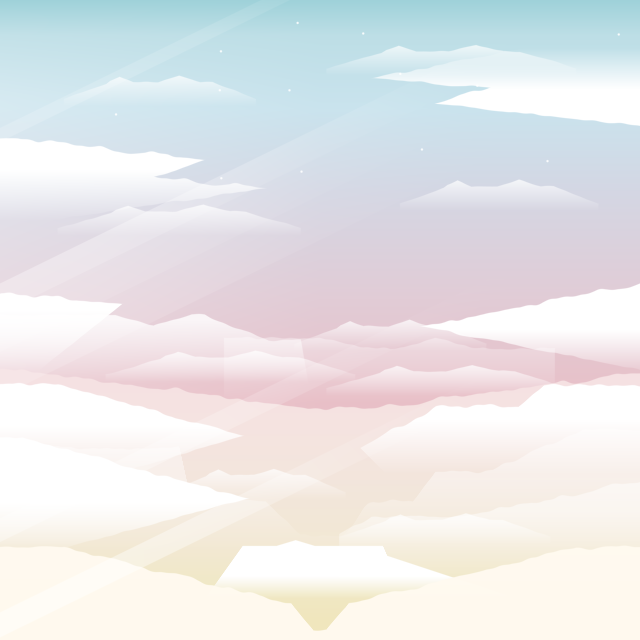
Give the GLSL for this background, as a Shadertoy shader.

```glsl
const vec3 CLOUD = vec3(1.0);
const vec3 CREAM = vec3(1.0, 0.98, 0.94);
const float JAG_SIZE = 0.011;
const float JAG_RATE = 19.0;
const float RAY_SLOPE = 0.49;
const float STAR_CELLS = 10.0;
const float STAR_RADIUS = 0.0017;
const float WISP_HEIGHT = 0.037;

// Colour stops: rgb and height, from the top down
const vec4 SKY[6] = vec4[6](
    vec4(0.62, 0.82, 0.85, 1.0), vec4(0.74, 0.87, 0.90, 0.945),
    vec4(0.79, 0.89, 0.93, 0.83), vec4(0.83, 0.84, 0.89, 0.70),
    vec4(0.88, 0.80, 0.84, 0.54), vec4(0.91, 0.75, 0.78, 0.375));
const vec4 VALLEY[6] = vec4[6](
    vec4(0.96, 0.88, 0.89, 0.42), vec4(0.96, 0.89, 0.88, 0.34),
    vec4(0.95, 0.90, 0.86, 0.24), vec4(0.95, 0.91, 0.83, 0.15),
    vec4(0.94, 0.91, 0.77, 0.08), vec4(0.94, 0.90, 0.74, 0.03));

// Thin clouds: centre x, crest height, half width
const vec3 WISPS[9] = vec3[9](
    vec3(0.25, 0.882, 0.15), vec3(0.705, 0.93, 0.195), vec3(0.78, 0.719, 0.155),
    vec3(0.28, 0.68, 0.19), vec3(0.61, 0.50, 0.15), vec3(0.36, 0.452, 0.195),
    vec3(0.70, 0.43, 0.19), vec3(0.40, 0.268, 0.14), vec3(0.695, 0.198, 0.165));

// Light shafts: upper and lower height at the left side, strength
const vec3 RAYS[6] = vec3[6](
    vec3(0.80, 0.778, 0.16), vec3(0.557, 0.51, 0.34), vec3(0.51, 0.45, 0.22),
    vec3(0.45, 0.38, 0.14), vec3(0.19, 0.153, 0.30), vec3(0.043, 0.004, 0.45));

float ramp(float a, float b, float x) { return clamp((x - a) / (b - a), 0.0, 1.0); }
float tent(float x) { return max(1.0 - abs(x), 0.0); }
float hash(float n) { return fract(sin(n * 127.1) * 4375.8); }

float gradientNoise(float x) {
    float i = floor(x), f = x - i;
    float a = (hash(i) * 2.0 - 1.0) * f;
    float b = (hash(i + 1.0) * 2.0 - 1.0) * (f - 1.0);
    return mix(a, b, f * f * (3.0 - 2.0 * f));
}

float jag(float x, float seed) {
    float t = x * JAG_RATE + seed * 57.0;
    return JAG_SIZE * (gradientNoise(t) + 0.5 * gradientNoise(t * 2.7));
}

vec3 gradient(vec4 stops[6], float y) {
    vec3 c = stops[0].rgb;
    for (int i = 1; i < 6; i++) c = mix(c, stops[i].rgb, ramp(stops[i - 1].w, stops[i].w, y));
    return c;
}

void paint(inout vec3 c, vec3 tint, float d, float alpha) {
    float edge = 0.8 / iResolution.y;
    c = mix(c, tint, smoothstep(-edge, edge, d) * alpha);
}

// Pointed cloud tongue; side is 1 when its tip points right
float tongue(vec2 p, vec2 tip, float side, float rise, float crest, float fall) {
    float d = side * (tip.x - p.x);
    float top = tip.y + min(d * rise, crest) + jag(p.x, tip.y) * ramp(0.0, 0.05, d);
    float bottom = tip.y - d * fall + 0.5 * jag(p.x, tip.x) * ramp(0.0, 0.05, d);
    return min(top - p.y, p.y - bottom);
}

void paintWisps(inout vec3 c, vec2 p, int first, int last) {
    for (int i = first; i < last; i++) {
        vec3 w = WISPS[i];
        float t = (p.x - w.x) / w.z;
        float body = min(0.72, min(1.5 * (1.0 + t), 1.6 * (1.0 - t)));
        body += 0.24 * tent((t + 0.42) / 0.14) + 0.28 * tent((t - 0.2) / 0.22);
        float top = w.y - WISP_HEIGHT * (1.0 - body) + 0.3 * jag(p.x, w.y);
        float alpha = 0.75 * ramp(w.y - 1.3 * WISP_HEIGHT, w.y, p.y);
        paint(c, CLOUD, min(top - p.y, (1.0 - abs(t)) * w.z), alpha);
    }
}

void paintStars(inout vec3 c, vec2 p) {
    vec2 cell = floor(p * STAR_CELLS);
    float id = cell.x + cell.y * 17.0;
    vec2 spot = (cell + 0.15 + 0.7 * vec2(hash(id), hash(id + 0.37))) / STAR_CELLS;
    float shown = step(0.35, hash(id + 0.71)) * step(0.7, p.y) * step(0.1, p.x);
    paint(c, CLOUD, STAR_RADIUS - length(p - spot), 0.9 * shown);
}

void mainImage(out vec4 fragColor, in vec2 fragCoord) {
    vec2 p = fragCoord / iResolution.xy;
    float x = p.x, y = p.y, mid = abs(x - 0.5);

    // Sky
    vec3 c = gradient(SKY, y);
    c = mix(c, CLOUD, 0.25 * ramp(0.5, 0.0, x) * ramp(1.0, 0.85, y));
    paintStars(c, p);
    paintWisps(c, p, 0, 4);

    // High cloud banks
    float highRight = max(tongue(p, vec2(0.583, 0.878), -1.0, 0.2, 0.05, 0.088),
                          tongue(p, vec2(0.681, 0.838), -1.0, 0.31, 0.1, 0.11));
    paint(c, CLOUD, highRight, ramp(0.925, 0.86, y));
    float highLeft = max(tongue(p, vec2(0.319, 0.75), 1.0, 0.117, 0.034, 0.35),
                         tongue(p, vec2(0.414, 0.706), 1.0, 0.1, 0.03, 0.15));
    paint(c, CLOUD, highLeft, ramp(0.655, 0.735, y));

    // Rosy middle layers
    float rose = 0.472 - 0.017 * ramp(0.5, 0.58, x) + 0.016 * tent((x - 0.68) / 0.07) + jag(x, 0.2);
    paint(c, CLOUD, min(rose - y, min(0.867 - x, x - 0.35)), 0.35 * ramp(0.37, 0.47, y));
    float shelf = 0.508 - 0.017 * tent((x - 0.24) / 0.06) - 0.04 * ramp(0.32, 0.42, x) + 0.5 * jag(x, 0.4);
    paint(c, CLOUD, min(shelf - y, 0.55 - 0.17 * y - x), 0.8 * ramp(0.4, 0.5, y));
    paintWisps(c, p, 4, 7);
    paint(c, CLOUD, tongue(p, vec2(0.191, 0.525), 1.0, 0.09, 0.017, 0.8), ramp(0.42, 0.515, y));
    paint(c, CLOUD, tongue(p, vec2(0.66, 0.49), -1.0, 0.2, 0.07, 0.2), ramp(0.41, 0.485, y));

    // Pale valley and its slopes
    float rim = 0.362 + 0.06 * ramp(0.05, 0.5, abs(x - 0.53)) + jag(x, 0.6);
    paint(c, gradient(VALLEY, y), rim - y, 1.0);
    float slope = 0.163 + 0.053 * smoothstep(0.53, 0.585, x) + 0.048 * ramp(0.645, 0.68, x)
        + 0.065 * ramp(0.77, 0.91, x) + 0.056 * ramp(0.47, 0.415, x) + 0.08 * ramp(0.3, 0.28, x);
    paint(c, CLOUD, slope + jag(x, 0.8) - y, 0.4 * ramp(0.14, 0.25, y));

    // Low cloud banks
    float lowRight = tongue(p - vec2(0.0, 0.033 * ramp(0.81, 0.85, x)), vec2(0.563, 0.3), -1.0, 0.55, 0.065, 1.0);
    paint(c, CLOUD, lowRight, ramp(0.26, 0.345, y));
    paint(c, CLOUD, tongue(p, vec2(0.38, 0.319), 1.0, 0.28, 0.081, 0.3), ramp(0.25, 0.335, y));
    paint(c, CLOUD, tongue(p, vec2(0.387, 0.221), 1.0, 0.27, 0.095, 0.27), ramp(0.13, 0.215, y));
    float hill = 0.163 + 0.03 * ramp(0.53, 0.58, x) + 0.055 * ramp(0.72, 1.0, x) + jag(x, 0.9);
    paint(c, CLOUD, min(hill - y, x - 0.53), 0.5 * ramp(0.09, 0.2, y));
    paintWisps(c, p, 7, 9);

    // Island cloud and foreground
    float island = min(0.147, min(0.099 + 1.4 * (x - 0.345),
        0.095 + 0.33 * (0.716 - x) + 0.014 * ramp(0.605, 0.598, x)));
    island += 0.009 * tent((x - 0.462) / 0.03);
    paint(c, CLOUD, island - y, ramp(0.065, 0.1, y));
    float ground = 0.145 - 0.09 * ramp(0.4, 0.04, mid) - 0.037 * ramp(0.045, 0.01, mid);
    paint(c, CREAM, ground + 0.8 * jag(x, 1.3) - y, 0.97);

    // Light shafts
    float shaft = y - RAY_SLOPE * x;
    for (int i = 0; i < 6; i++) {
        float inside = min(RAYS[i].x - shaft, shaft - RAYS[i].y);
        paint(c, CLOUD, inside, RAYS[i].z * (1.0 - smoothstep(0.1, 0.8, x)));
    }
    fragColor = vec4(c, 1.0);
}
```
